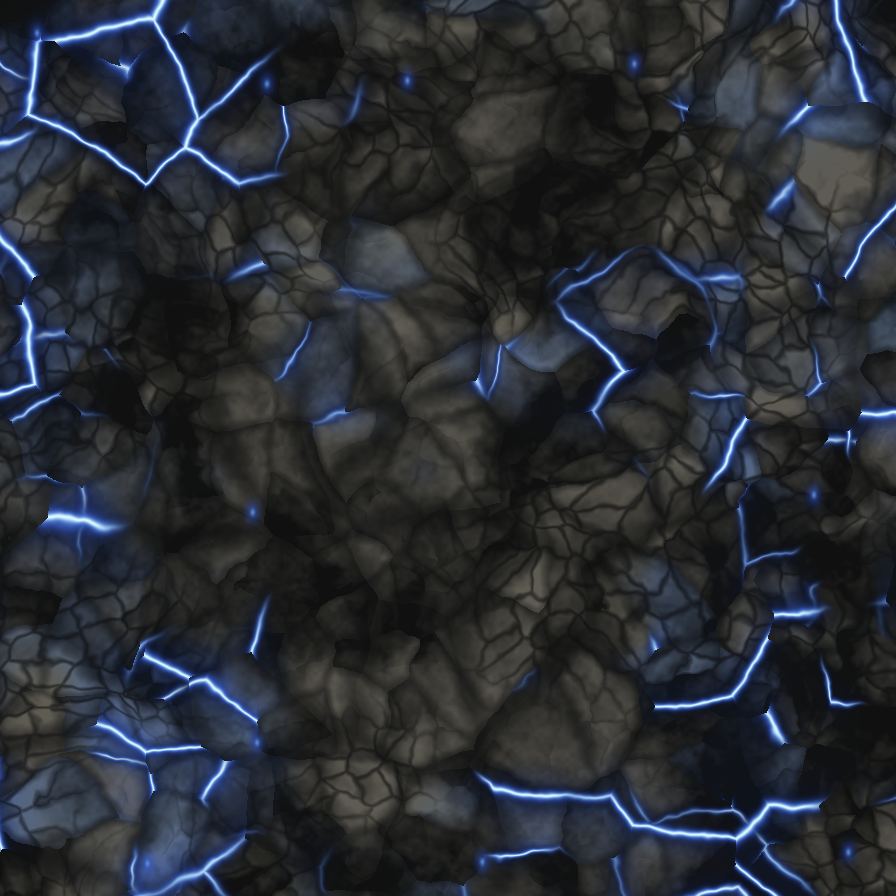
Reproduce this texture procedurally as a WebGL 1 fragment shader.

```glsl
precision highp float;
// Dark crumpled rock split by cracks, some of which glow with electric blue light.
uniform vec2 u_resolution;

const float STONE_SCALE = 7.5;     // large stones across the canvas
const float FACET_SCALE = 13.0;    // facets across the canvas
const float GRIT_SCALE = 31.0;     // small chips across the canvas
const float STONE_LIT = 0.44;      // share of stone cracks able to glow
const float FACET_LIT = 0.25;      // share of facet cracks able to glow
const float CORE_WIDTH = 0.0019;
const float PALE_WIDTH = 0.0035;
const float BLUE_WIDTH = 0.0062;
const float HALO_WIDTH = 0.018;
const float SPARK_SCALE = 8.0;
const float SPARK_SHARE = 0.09;
const vec3 ROCK_DARK = vec3(0.062, 0.064, 0.064);
const vec3 ROCK_LIGHT = vec3(0.365, 0.355, 0.320);
const vec3 ROCK_COOL = vec3(0.27, 0.35, 0.47);
const vec3 NAVY = vec3(0.16, 0.24, 0.47);
const vec3 BLUE = vec3(0.17, 0.30, 0.76);
const vec3 PALE = vec3(0.38, 0.60, 0.88);
const vec3 CORE = vec3(0.86, 0.97, 1.0);

float hash(vec2 p) {
  vec3 q = fract(p.xyx * 0.1031);
  q += dot(q, q.yzx + 33.33);
  return fract((q.x + q.y) * q.z);
}

vec2 hash2(vec2 p) {
  return vec2(hash(p + 17.0), hash(p + 71.0));
}

float noise(vec2 p) {
  vec2 i = floor(p), f = fract(p);
  f = f * f * (3.0 - 2.0 * f);
  return mix(mix(hash(i), hash(i + vec2(1.0, 0.0)), f.x),
             mix(hash(i + vec2(0.0, 1.0)), hash(i + 1.0), f.x), f.y);
}

float fbm(vec2 p) {
  float sum = 0.0, amp = 0.5;
  for (int i = 0; i < 5; i++) {
    sum += amp * noise(p);
    p = mat2(1.6, 1.2, -1.2, 1.6) * p + 5.3;
    amp *= 0.5;
  }
  return sum;
}

// Voronoi cell: xy = offset to its centre, z = nearest border, w = nearest lit border.
vec4 stoneCell(vec2 p, float litShare, out vec2 id) {
  vec2 base = floor(p), toCentre = vec2(0.0);
  float nearest = 9.0;
  id = base;
  for (int y = -1; y <= 1; y++)
  for (int x = -1; x <= 1; x++) {
    vec2 cell = base + vec2(float(x), float(y));
    vec2 r = cell + hash2(cell) - p;
    if (dot(r, r) < nearest) {
      nearest = dot(r, r);
      toCentre = r;
      id = cell;
    }
  }
  float border = 9.0, lit = 9.0;
  for (int y = -2; y <= 2; y++)
  for (int x = -2; x <= 2; x++) {
    vec2 cell = id + vec2(float(x), float(y));
    vec2 r = cell + hash2(cell) - p;
    vec2 gap = r - toCentre;
    if (dot(gap, gap) > 0.0001) {
      float d = dot(0.5 * (r + toCentre), normalize(gap));
      border = min(border, d);
      float power = hash(id + cell + 5.0) / litShare;
      if (power < 1.0) lit = min(lit, d / (0.6 + 0.6 * power));
    }
  }
  return vec4(toCentre, border, lit);
}

float tilt(vec4 cell, vec2 id) {
  return dot(cell.xy, hash2(id + 9.0) - 0.5);
}

float glow(float d, float width) {
  return exp(-d * d / (width * width));
}

// Lays a crack's light over the rock, from wide halo to white core.
vec3 lightCrack(vec3 color, float d, float charge, float halo, float shade) {
  color *= 1.0 - 0.45 * charge * glow(d, 0.016);
  color = mix(color, NAVY * (0.5 + 1.3 * shade), charge * halo * exp(-d / HALO_WIDTH));
  color = mix(color, BLUE, charge * glow(d, BLUE_WIDTH));
  color = mix(color, PALE, charge * glow(d, PALE_WIDTH));
  return mix(color, CORE, charge * charge * glow(d, CORE_WIDTH));
}

void main() {
  vec2 uv = gl_FragCoord.xy / u_resolution.y;
  float side = abs(2.0 * uv.x - 1.0);
  vec2 bend = vec2(fbm(uv * 8.0), fbm(uv * 8.0 + 40.0)) - 0.5;
  vec2 stoneId, facetId, gritId;
  vec4 stone = stoneCell((uv + 0.05 * bend) * STONE_SCALE + 12.0, STONE_LIT, stoneId);
  vec4 facet = stoneCell((uv + 0.07 * bend) * FACET_SCALE + 50.0, FACET_LIT, facetId);
  vec4 grit = stoneCell((uv + 0.11 * bend) * GRIT_SCALE + 90.0, 0.1, gritId);

  // Rock: tilted stones, facets and chips, rougher towards the sides
  float rough = smoothstep(0.25, 0.75, noise(uv * 7.0 + 60.0) + 0.3 * side - 0.1);
  float shade = 0.49 + 0.8 * tilt(stone, stoneId) + 1.1 * tilt(facet, facetId);
  shade += 1.7 * (fbm(uv * 6.0 + 2.0 * bend + 11.0) - 0.48);
  shade += 0.28 * (hash(facetId) - 0.5);
  shade += (0.3 + 0.7 * rough) * (0.8 * tilt(grit, gritId) + 0.25 * (hash(gritId) - 0.5));
  shade += 0.16 * (noise(uv * 95.0) - 0.5) + 0.10 * (noise(uv * 210.0) - 0.5);
  shade *= mix(0.45, 1.0, smoothstep(0.0, 0.20, stone.z));
  shade *= mix(0.55, 1.0, smoothstep(0.0, 0.15, facet.z));
  shade *= 1.0 - 0.65 * rough * (1.0 - smoothstep(0.0, 0.16, grit.z));
  shade = clamp(shade, 0.0, 1.0);
  vec3 color = mix(ROCK_DARK, ROCK_LIGHT, shade);

  // Charge gathers in broken patches, more often towards the sides
  float field = noise(uv * 5.0 + 23.0) + 0.28 * side + 0.5 * (noise(uv * 17.0) - 0.5);
  float charge = smoothstep(0.48, 0.80, field);
  float cool = smoothstep(0.35, 0.75, field) * smoothstep(0.35, 0.8, hash(facetId + 31.0));
  color = mix(color, ROCK_COOL * (0.2 + shade), 0.65 * cool);

  // Glowing cracks between facets, then the stronger ones between stones
  float faint = charge * smoothstep(0.25, 0.7, noise(uv * 14.0 + 37.0));
  float halo = 0.4 + 0.6 * hash(stoneId + 3.0);
  color = lightCrack(color, 1.25 * facet.w / FACET_SCALE, faint, halo, shade);
  color = lightCrack(color, stone.w / STONE_SCALE, charge, halo, shade);

  // Scattered sparks
  vec2 sparkCell = floor(uv * SPARK_SCALE);
  vec2 sparkAt = 0.25 + 0.5 * hash2(sparkCell + 7.0);
  float s = length((fract(uv * SPARK_SCALE) - sparkAt) * vec2(1.2, 0.8)) / SPARK_SCALE;
  float spark = step(hash(sparkCell + 13.0), SPARK_SHARE);
  color = mix(color, BLUE, 0.6 * spark * glow(s, 0.009));
  color = mix(color, PALE, 0.8 * spark * glow(s, 0.003));

  gl_FragColor = vec4(color, 1.0);
}
```
